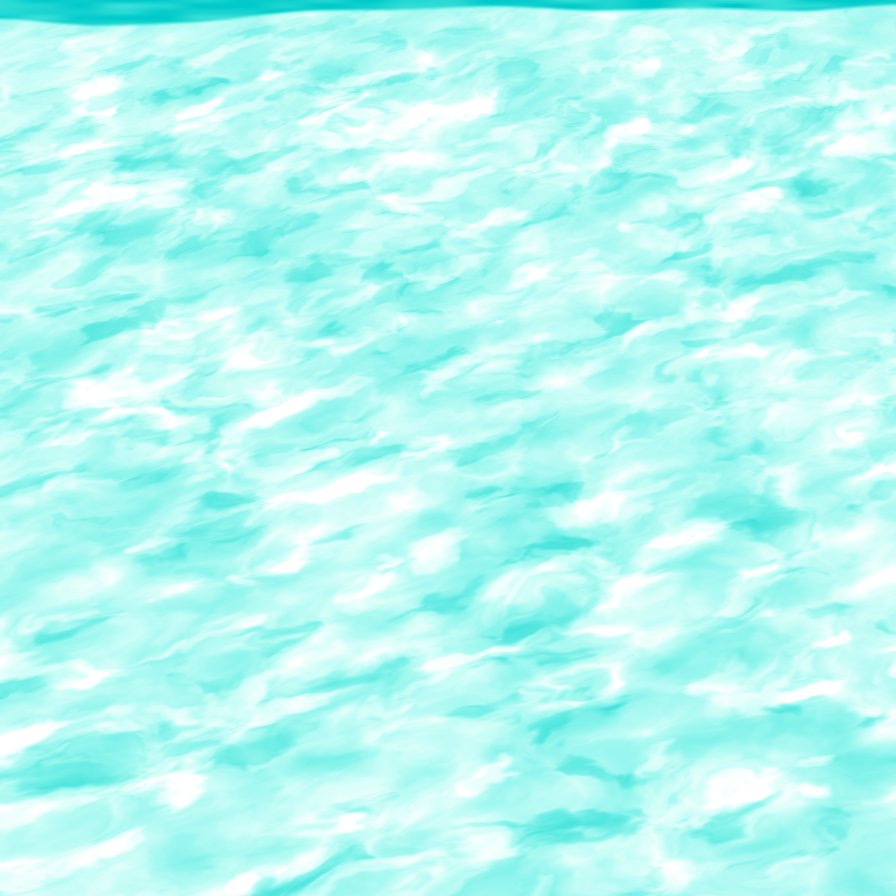
This texture is drawn by a Shadertoy shader. Its source:

```glsl
#define RIPPLE_FREQ vec2(11.5, 26.0)
#define TILT 0.27
#define PERSPECTIVE 0.55
#define WARP 1.3
#define MEAN_LIGHT 0.727
#define PATCH_AMOUNT 0.52
#define FOAM_AMOUNT 0.26
#define FLECK_AMOUNT 0.2
#define FAR_LIGHT 0.11

float hash(vec2 p) {
    return fract(sin(dot(p, vec2(127.1, 311.7))) * 43758.545);
}

float noise(vec2 p) {
    vec2 i = floor(p), f = fract(p);
    f = f * f * (3.0 - 2.0 * f);
    return mix(mix(hash(i), hash(i + vec2(1, 0)), f.x),
               mix(hash(i + vec2(0, 1)), hash(i + vec2(1, 1)), f.x), f.y);
}

float fbm(vec2 p) {
    float sum = 0.0, amp = 0.53;
    for (int i = 0; i < 4; i++) {
        sum += amp * noise(p);
        p = mat2(1.6, 1.2, -1.2, 1.6) * p + 17.3;
        amp *= 0.5;
    }
    return sum;
}

// Bright where the noise crosses its middle value
float ridge(float n, float sharpness) {
    return pow(1.0 - min(abs(2.0 * n - 1.0), 1.0), sharpness);
}

// Water surface: ripples shrink towards the horizon and lean to the right
vec2 surface(vec2 uv) {
    float scale = 1.0 - PERSPECTIVE * uv.y;
    vec2 q = vec2((uv.x - 0.5) / scale, -log(scale) / PERSPECTIVE);
    float c = cos(TILT), s = sin(TILT);
    return mat2(c, -s, s, c) * q * RIPPLE_FREQ + 40.0;
}

// Light goes from deep teal at 0 to white at 1
vec3 waterColor(float light) {
    float depth = 1.0 - clamp(light, 0.0, 1.0);
    return 1.0 - vec3(depth, 0.21 * depth * depth, depth * (0.13 + 0.08 * depth));
}

void mainImage(out vec4 fragColor, in vec2 fragCoord) {
    vec2 uv = fragCoord / iResolution.xy;
    vec2 p = surface(uv);

    // Bend the ripples
    vec2 bend = vec2(fbm(p * 0.8 + 5.2), fbm(p * 0.8 + 71.9)) - 0.5;
    vec2 q = p + WARP * bend;

    // Cyan patches and a broken net of foam
    float patches = fbm(q) - 0.5;
    float clumps = noise(p * 0.35 + 9.0) - 0.5;
    float net = mix(noise(q * 0.8 + 31.0), fbm(q * 1.5 + 63.0), 0.35);
    float gaps = smoothstep(0.25, 0.65, noise(p * 0.9 + 150.0));
    float foam = ridge(net, 2.5) * mix(0.3, 1.0, gaps) - 0.32;

    // Short crisp flecks: white glints and dark hollows
    float glint = smoothstep(0.54, 0.7, fbm(q * vec2(0.9, 1.0) + 203.0));
    float hollow = smoothstep(0.56, 0.72, fbm(q * vec2(0.9, 1.2) + 90.0));

    float ripple = PATCH_AMOUNT * patches + 0.13 * clumps + FOAM_AMOUNT * foam
                 + FLECK_AMOUNT * (glint - hollow - 0.04);
    float contrast = mix(1.2, 0.9, uv.y) * mix(1.0, 0.6, smoothstep(0.9, 0.98, uv.y));
    float light = MEAN_LIGHT + contrast * ripple;

    // Dark far water along the top edge
    float thickness = mix(0.026, 0.01, smoothstep(0.1, 0.5, uv.x))
                    + 0.01 * (noise(vec2(uv.x * 9.0, 3.0)) - 0.5);
    float far = smoothstep(-0.003, 0.003, uv.y - 1.0 + thickness);
    float farLight = FAR_LIGHT + 0.25 * (noise(uv * vec2(22.0, 150.0)) - 0.5);
    light = mix(max(light, 0.25), farLight, far);

    fragColor = vec4(waterColor(light), 1.0);
}
```
